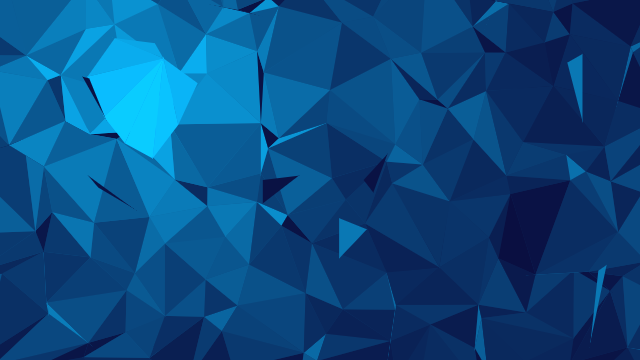
A WebGL 2 fragment shader for this background:

```glsl
#version 300 es
precision highp float;
// Low-poly blue background: flat triangular facets lit by a cyan glow at upper left.

#define CELL 0.122
#define JITTER 1.28
#define GLOW vec2(0.394, 0.724)
#define GLOW_FALLOFF 0.32
#define AMBIENT 0.18
#define GLOW_GAIN 0.63
#define CONTRAST_BASE 0.10
#define CONTRAST_LIT 0.38
#define SHARD_DARK 0.07
#define SHARD_LIFT 0.24
#define CORE_APEX vec2(0.454, 0.838)

uniform vec2 u_resolution;
out vec4 fragColor;

float hash(vec2 p) {
    vec3 q = fract(vec3(p.xyx) * 0.1031);
    q += dot(q, q.yzx + 33.33);
    return fract((q.x + q.y) * q.z);
}

float cross2(vec2 a, vec2 b) { return a.x * b.y - a.y * b.x; }

float edgeDistance(vec2 p, vec2 a, vec2 b) {
    return cross2(b - a, p - a) / max(length(b - a), 1e-4);
}

// Antialiased coverage of a triangle with either winding
float triangle(vec2 p, vec2 a, vec2 b, vec2 c) {
    float winding = sign(cross2(b - a, c - a));
    float d = min(winding * edgeDistance(p, a, b),
              min(winding * edgeDistance(p, b, c), winding * edgeDistance(p, c, a)));
    return clamp(0.5 + d * u_resolution.y, 0.0, 1.0);
}

float spot(vec2 p, vec2 center, float radius) {
    vec2 q = (p - center) / radius;
    return exp(-dot(q, q));
}

// Large-scale light: the main glow plus broad dim and bright zones
float lightField(vec2 p) {
    float light = AMBIENT + GLOW_GAIN * exp(-length(p - GLOW) / GLOW_FALLOFF);
    light += 0.09 * spot(p, vec2(1.27, 0.72), 0.16);
    light += 0.07 * spot(p, vec2(1.67, 0.24), 0.16);
    light += 0.06 * spot(p, vec2(1.68, 0.55), 0.13);
    light -= 0.11 * spot(p, vec2(1.56, 0.80), 0.20);
    light -= 0.09 * spot(p, vec2(1.18, 0.26), 0.14);
    light -= 0.08 * spot(p, vec2(1.48, 0.36), 0.16);
    return light - 0.05 * smoothstep(0.16, 0.0, p.y);
}

vec2 vertex(vec2 id) {
    vec2 jitter = vec2(hash(id), hash(id + 57.3)) - 0.5;
    return (id + 0.5 + JITTER * jitter) * CELL;
}

// Paints one facet; thin ones become dark or bright shards
void paintFacet(vec2 p, vec2 a, vec2 b, vec2 c, vec2 seed, inout float tone) {
    float cover = triangle(p, a, b, c);
    if (cover <= 0.0) return;
    float light = lightField((a + b + c) / 3.0);
    float facet = light + (CONTRAST_BASE + CONTRAST_LIT * light) * (hash(seed) - 0.5);
    float area = 0.5 * abs(cross2(b - a, c - a)) / (CELL * CELL);
    float shard = 1.0 - smoothstep(0.10, 0.26, area);
    float accent = hash(seed + 19.7) < 0.42 ? SHARD_DARK : light + SHARD_LIFT;
    tone = mix(tone, mix(facet, accent, shard), cover);
}

// Jittered grid wide enough to fold over itself, which yields uneven facets
float facetMesh(vec2 p) {
    vec2 cell = floor(p / CELL);
    float tone = lightField(p);
    for (int y = -2; y <= 1; y++)
    for (int x = -2; x <= 1; x++) {
        vec2 id = cell + vec2(x, y);
        vec2 a = vertex(id), b = vertex(id + vec2(1, 0));
        vec2 c = vertex(id + 1.0), d = vertex(id + vec2(0, 1));
        // Split each quad along its shorter diagonal
        bool alongAC = distance(a, c) < distance(b, d);
        paintFacet(p, a, b, alongAC ? c : d, id + 101.0, tone);
        paintFacet(p, c, d, alongAC ? a : b, id + 211.0, tone);
    }
    return tone;
}

// Bright irregular gem: a fan of facets sharing one corner
float paintCore(vec2 p, float tone) {
    vec2 rim[8] = vec2[8](vec2(0.43, 0.88), vec2(0.319, 0.894), vec2(0.243, 0.787),
        vec2(0.289, 0.676), vec2(0.347, 0.602), vec2(0.424, 0.56), vec2(0.495, 0.653),
        vec2(0.549, 0.769));
    for (int i = 0; i < 7; i++) {
        vec2 middle = (CORE_APEX + rim[i] + rim[i + 1]) / 3.0;
        float facet = 0.84 - 1.1 * distance(middle, vec2(0.39, 0.70));
        tone = mix(tone, facet, triangle(p, CORE_APEX, rim[i], rim[i + 1]));
    }
    return tone;
}

void main() {
    vec2 p = gl_FragCoord.xy / u_resolution.y;
    float tone = paintCore(p, facetMesh(p));

    // Prominent shards: dark, then bright
    float dark = triangle(p, vec2(0.73, 0.435), vec2(0.73, 0.50), vec2(0.83, 0.512));
    dark = max(dark, triangle(p, vec2(1.076, 0.572), vec2(1.037, 0.465), vec2(1.01, 0.50)));
    dark = max(dark, triangle(p, vec2(0.245, 0.512), vec2(0.366, 0.424), vec2(0.273, 0.479)));
    dark = max(dark, triangle(p, vec2(0.229, 0.787), vec2(0.248, 0.782), vec2(0.291, 0.676)));
    float bright = triangle(p, vec2(1.576, 0.826), vec2(1.618, 0.85), vec2(1.618, 0.664));
    bright = max(bright, triangle(p, vec2(1.641, 0.056), vec2(1.662, 0.248), vec2(1.685, 0.264)));
    bright = max(bright, triangle(p, vec2(0.942, 0.394), vec2(1.019, 0.363), vec2(0.942, 0.282)));
    tone = mix(mix(tone, SHARD_DARK, dark), 0.47, bright);

    // Navy to cyan ramp, driven by the green level
    tone = clamp(tone, 0.06, 0.80);
    fragColor = vec4(0.04, tone, min(0.19 + 1.1 * tone, 1.0), 1.0);
}
```
